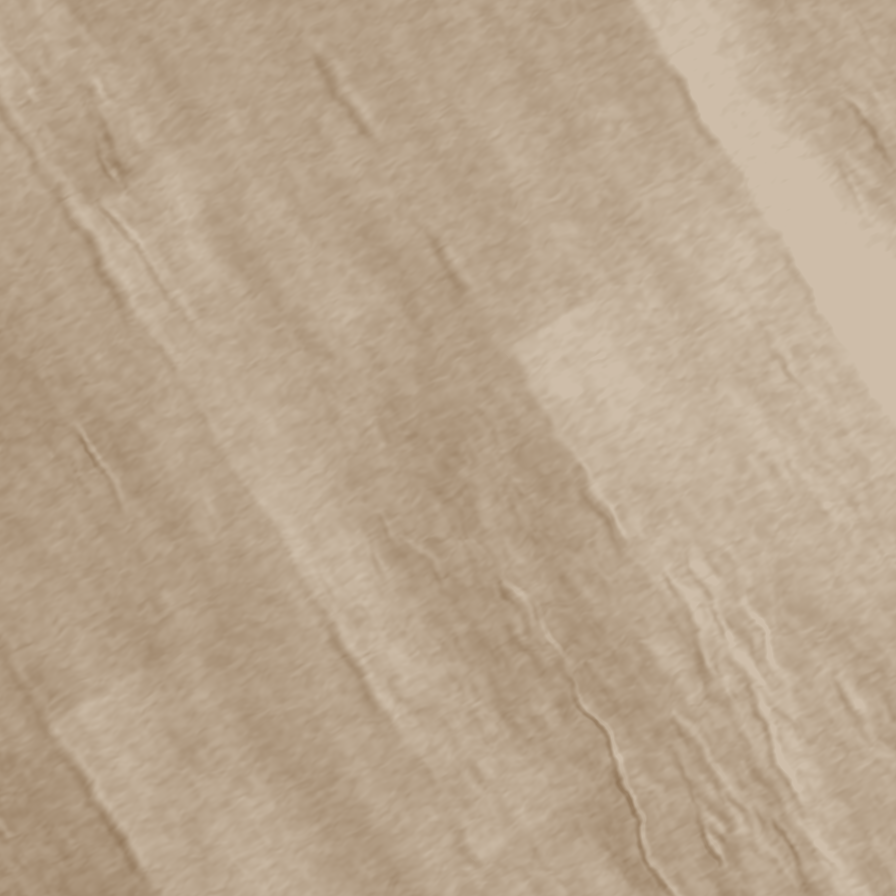
Write a WebGL 2 fragment shader that draws this texture.

```glsl
#version 300 es
precision highp float;
uniform vec2 u_resolution;
out vec4 fragColor;

float hash(vec2 p) {
  return fract(sin(dot(p, vec2(127.1, 311.7))) * 43758.5453);
}

float noise(vec2 p) {
  vec2 i = floor(p), f = fract(p);
  f = f * f * (3.0 - 2.0 * f);
  return mix(mix(hash(i), hash(i + vec2(1, 0)), f.x),
             mix(hash(i + vec2(0, 1)), hash(i + vec2(1, 1)), f.x), f.y);
}

float fbm(vec2 p) {
  float sum = 0.0, amp = 0.53;
  for (int i = 0; i < 4; i++) {
    sum += amp * noise(p);
    p = mat2(1.9, 0.25, -0.25, 1.9) * p + 17.3;
    amp *= 0.5;
  }
  return sum;
}

// How heavily the surface is weathered
float wear(vec2 q) {
  return smoothstep(0.4, 0.68, fbm(q * vec2(6.0, 2.6) + 4.7));
}

// Surface height: short ragged cracks along grain contours, plus rough chips
float relief(vec2 q) {
  float worn = wear(q);
  float contour = fbm(q * vec2(13.0, 3.2) + 31.0);
  float crack = 1.0 - smoothstep(0.0, 0.06, abs(contour - 0.5));
  float broken = smoothstep(0.4, 0.62, noise(q * vec2(18.0, 9.0) + 61.0));
  float grain = fbm(q * vec2(34.0, 12.0) + 9.0);
  float chips = noise(q * vec2(85.0, 48.0) + 33.0);
  return grain * (0.4 + 1.1 * worn) + chips * (0.1 + 0.22 * worn) - 0.9 * crack * broken * worn;
}

void main() {
  vec2 uv = gl_FragCoord.xy / u_resolution.y;

  // x runs across the planks, y along them
  vec2 q = vec2(dot(uv, vec2(0.85, 0.53)), dot(uv, vec2(0.53, -0.85)));
  vec2 wobble = vec2(fbm(q * vec2(24.0, 30.0)), fbm(q * 36.0 + 50.0)) - 0.5;

  // Plank rows with staggered ends
  float across = (q.x + 0.018 * wobble.x - 0.148) / 0.325;
  float row = floor(across);
  float side = across - row;
  float along = (q.y + 0.008 * wobble.y) / 0.85 + fract(row * 0.55 + 0.156);
  float board = 0.5 - abs(mod(along + 0.5, 2.0) - 1.0);
  float pale = smoothstep(-0.006, 0.006, board);

  // Broad tone: pale strip beside each seam, drifting blotches
  float fade = 0.36 + 0.7 * (fbm(q * vec2(4.0, 3.0) + 70.0) - 0.5);
  float strip = smoothstep(0.0, 0.035, side) * (1.0 - smoothstep(fade - 0.12, fade + 0.18, side));
  float tone = 0.53 + strip * mix(0.1, 0.34, pale);
  tone += 1.15 * (fbm(q * vec2(7.0, 1.8) + 12.0) - 0.5);
  tone += 0.6 * (fbm(q * vec2(26.0, 6.0) + 3.0) - 0.5);
  tone += 0.42 * (uv.x - 0.5) + 0.14 * (uv.y - 0.5);
  tone -= 0.1 * (wear(q) - 0.4);

  // Worn seams: shadow on one side, lit rim on the other
  float seam = side - step(0.5, side);
  float seamWear = smoothstep(0.35, 0.65, noise(q * vec2(3.0, 9.0) + 21.0));
  tone -= 0.36 * seamWear * exp(-pow((seam + 0.012) / 0.018, 2.0));
  tone += 0.2 * seamWear * exp(-pow((seam - 0.03) / 0.02, 2.0));
  float rim = exp(-pow((board - 0.008) / 0.006, 2.0));
  tone += 0.08 * rim * (1.0 - smoothstep(0.25, 0.45, side));

  // Side light over the relief
  vec2 bent = q + 0.02 * wobble;
  vec2 lamp = vec2(0.0032, -0.0016);
  float slope = relief(bent + lamp) - relief(bent - lamp);
  tone += 0.62 * clamp(slope, -0.95, 0.7);

  // Fine brushed fibres across the planks
  vec2 fibre = q + 0.012 * wobble;
  tone += 0.3 * (noise(fibre * vec2(65.0, 170.0)) - 0.5);
  tone += 0.22 * (noise(fibre * vec2(130.0, 250.0) + 8.0) - 0.5);

  vec3 color = mix(vec3(0.625, 0.53, 0.425), vec3(0.77, 0.70, 0.615), clamp(tone, -0.7, 1.25));
  fragColor = vec4(color, 1.0);
}
```
